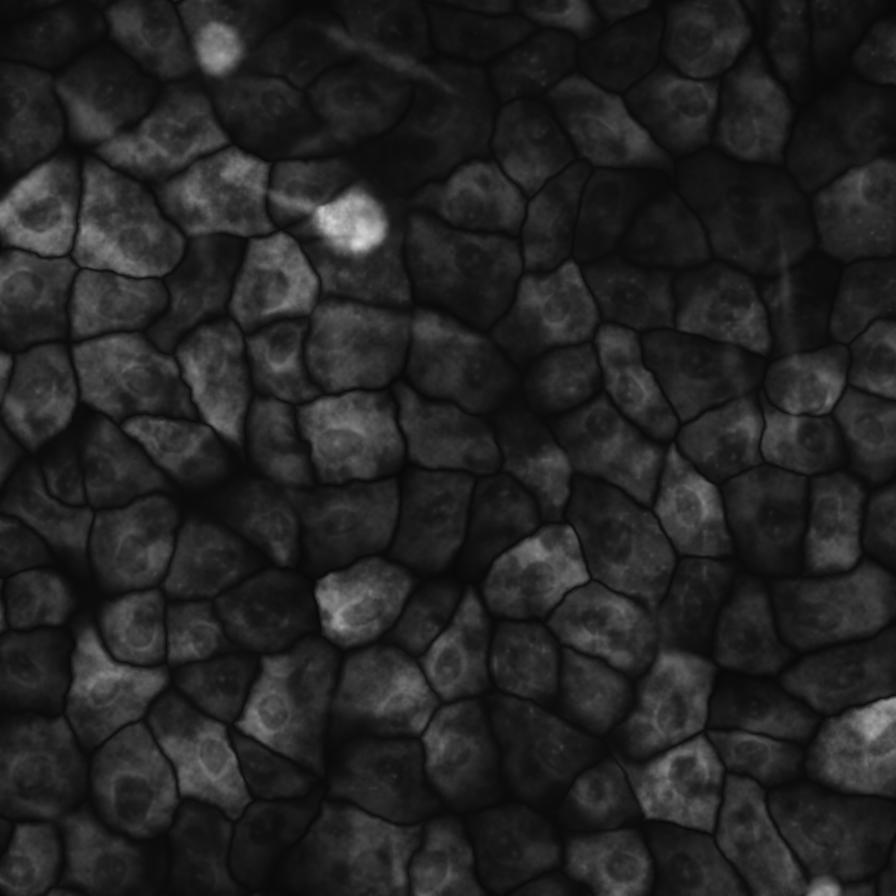
A three.js fragment shader for this texture:

```glsl
// Dense sheet of dim grey fluorescent cells with dark gaps between them.
// A warped Voronoi with a stretched metric per cell gives bodies and nuclei;
// tapered spindles, fine granules and a few glowing round cells lie on top.
varying vec2 vUv;

const float CELLS = 11.0;         // cells across the canvas
const float SPINDLES = 5.0;       // spindle grid across the canvas
const float SPINDLE_SHARE = 0.55;
const float SPINDLE_LIGHT = 0.13;
const float WARP = 0.055;         // large bending of outlines
const float RAGGED = 0.012;       // small bending of outlines
const float BACKGROUND = 0.042;
const float DIM_CELL = 0.050;
const float LIT_CELL = 0.185;
const float GRANULE_LIGHT = 0.10;
const float NUCLEOLUS_LIGHT = 0.045;
const float GLOW_LIGHT = 0.50;
const float TAU = 6.2831853;

float hash(vec2 p) {
  return fract(sin(dot(p, vec2(127.1, 311.7))) * 43758.5453);
}

vec2 hash2(vec2 p) {
  return vec2(hash(p), hash(p + 57.3));
}

float noise(vec2 p) {
  vec2 i = floor(p), f = fract(p);
  f = f * f * (3.0 - 2.0 * f);
  return mix(mix(hash(i), hash(i + vec2(1.0, 0.0)), f.x),
             mix(hash(i + vec2(0.0, 1.0)), hash(i + 1.0), f.x), f.y);
}

float fbm(vec2 p) {
  float sum = 0.0, amp = 0.533;
  for (int i = 0; i < 4; i++) {
    sum += amp * noise(p);
    p = mat2(0.8, 0.6, -0.6, 0.8) * p * 2.03 + 17.0;
    amp *= 0.5;
  }
  return sum;
}

vec2 bend(vec2 p, float scale) {
  return vec2(fbm(p * scale), fbm(p * scale + 31.0)) - 0.5;
}

vec2 turn(vec2 p, float angle) {
  float c = cos(angle), s = sin(angle);
  return vec2(c * p.x + s * p.y, c * p.y - s * p.x);
}

float spot(vec2 p, float radius) {
  return exp(-dot(p, p) / (radius * radius));
}

// Cell bodies: nearest and second nearest seed, each with its own ellipse metric
float cellLayer(vec2 p, float grain) {
  vec2 g = p * CELLS, base = floor(g), id = base, local = vec2(0.0);
  float near = 9.0, second = 9.0;
  for (int y = -2; y <= 2; y++) {
    for (int x = -2; x <= 2; x++) {
      vec2 cell = base + vec2(float(x), float(y));
      vec2 q = turn(g - cell - 0.1 - 0.8 * hash2(cell), hash(cell + 9.1) * TAU);
      float stretch = mix(1.0, 1.45, hash(cell + 4.7));
      float size = mix(0.8, 1.25, hash(cell + 2.3));
      float d = length(q * vec2(1.0 / stretch, stretch)) / size;
      if (d < near) {
        second = near;
        near = d;
        id = cell;
        local = q;
      } else {
        second = min(second, d);
      }
    }
  }
  float gap = (second - near) * mix(0.5, 1.8, noise(p * 14.0));
  float body = smoothstep(-0.06, 0.22, gap) * (1.0 - smoothstep(0.55, 1.0, near));
  float h = hash(id + 6.6);
  float level = mix(DIM_CELL, LIT_CELL, h * h);
  float shade = 1.0 + 0.8 * dot(local, turn(vec2(1.0, 0.0), hash(id + 8.2) * TAU));
  shade = max(shade, 0.35) * mix(0.45, 1.6, grain);
  shade *= 1.0 + 0.35 * spot(local, 0.35);

  // Nucleus: smooth darker oval, thin lit rim, two nucleoli
  vec2 n = local - 0.16 * (hash2(id + 3.9) - 0.5);
  float oval = length(n / vec2(0.25, 0.19));
  float nucleus = 1.0 - smoothstep(0.8, 1.05, oval);
  shade *= 1.0 - 0.24 * nucleus + 0.15 * exp(-pow((oval - 1.15) * 6.0, 2.0));
  vec2 offset = 0.18 * (hash2(id + 12.4) - 0.5);
  float nucleoli = spot(n - offset, 0.045) + 0.7 * spot(n + offset, 0.038);
  return body * (level * shade + NUCLEOLUS_LIGHT * nucleoli * nucleus);
}

// Long thin tapered cells lying across the sheet
float spindleLayer(vec2 p) {
  vec2 g = p * SPINDLES, base = floor(g);
  float light = 0.0;
  for (int y = -1; y <= 1; y++) {
    for (int x = -1; x <= 1; x++) {
      vec2 cell = base + vec2(float(x), float(y)) + 40.0;
      vec2 q = turn(g + 40.0 - cell - hash2(cell), hash(cell + 1.7) * TAU);
      float t = abs(q.x) / mix(0.35, 0.8, hash(cell + 5.2));
      float taper = max(1.0 - t * t, 0.0);
      float width = 0.012 + mix(0.03, 0.08, hash(cell + 7.4)) * taper * taper;
      float strength = step(hash(cell + 3.3), SPINDLE_SHARE) * mix(0.3, 1.0, hash(cell + 2.8));
      light = max(light, strength * exp(-pow(q.y / width, 2.0)) * (1.0 - smoothstep(0.4, 1.0, t)));
    }
  }
  return light;
}

// Round glowing cell with a soft halo
float glowCell(vec2 p, vec2 center, float radius) {
  vec2 q = (p - center) / radius;
  return 0.85 * (1.0 - smoothstep(0.6, 1.15, length(q))) + 0.14 * spot(q, 1.6)
       + 0.3 * spot(q - vec2(0.35, -0.4), 0.4);
}

void main() {
  vec2 fine = RAGGED * bend(vUv, 38.0);
  vec2 p = vUv + WARP * bend(vUv, 7.0) + fine;
  float grain = smoothstep(0.15, 0.85, fbm(vUv * 42.0));
  float region = mix(0.55, 1.45, smoothstep(0.2, 0.8, fbm(vUv * 4.0 + 5.0)));

  float cells = cellLayer(p, grain);
  float granules = pow(noise(vUv * 150.0), 5.0) * smoothstep(0.45, 0.8, fbm(vUv * 12.0 + 3.0));
  float light = BACKGROUND * mix(0.6, 1.3, fbm(vUv * 9.0));
  light += region * cells * (1.0 + 0.2 * (noise(vUv * 210.0) - 0.5));
  light += GRANULE_LIGHT * granules * smoothstep(0.02, 0.1, cells);
  light += SPINDLE_LIGHT * spindleLayer(vUv + 0.4 * (p - vUv)) * mix(0.5, 1.3, grain);

  // Few very bright cells, one drawn out into a tail
  vec2 r = vUv + fine;
  float glow = glowCell(r, vec2(0.395, 0.75), 0.037);
  glow += 0.75 * glowCell(r, vec2(0.245, 0.945), 0.031);
  glow += 0.6 * glowCell(r, vec2(0.92, 0.0), 0.022);
  vec2 tail = turn(r - vec2(0.375, 0.755), 2.78);
  float thin = 0.003 + 0.011 * pow(clamp(1.0 - tail.x / 0.13, 0.0, 1.0), 2.0);
  glow += 0.5 * exp(-pow(tail.y / thin, 2.0)) * smoothstep(-0.01, 0.02, tail.x)
        * (1.0 - smoothstep(0.03, 0.14, tail.x));
  light += GLOW_LIGHT * glow * mix(0.75, 1.2, grain);

  gl_FragColor = vec4(vec3(min(light, 0.9)), 1.0);
}
```
